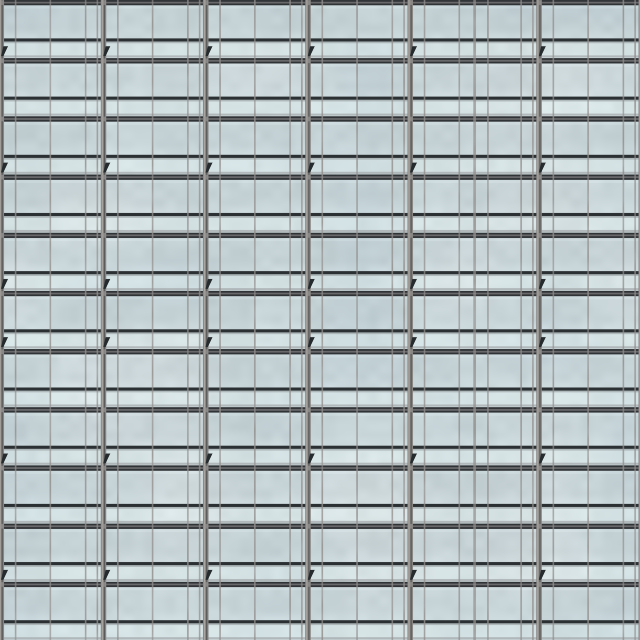
This texture is drawn by a Shadertoy shader. Its source:

```glsl
float hash(vec2 p) {
    return fract(sin(dot(p, vec2(127.1, 311.7))) * 43758.5453);
}

// Value noise that wraps after a whole number of cells
float wrapNoise(vec2 uv, vec2 cells) {
    vec2 p = uv * cells, i = floor(p), f = fract(p);
    f = f * f * (3.0 - 2.0 * f);
    vec2 a = mod(i, cells), b = mod(i + 1.0, cells);
    return mix(mix(hash(a), hash(vec2(b.x, a.y)), f.x),
               mix(hash(vec2(a.x, b.y)), hash(b), f.x), f.y);
}

// Soft stripe around zero
float stripe(float d, float halfWidth, float soft) {
    return 1.0 - smoothstep(halfWidth - soft, halfWidth + soft, abs(d));
}

// Signed distance to a height within a storey, wrapping to the next storey
float fromLevel(float t, float level) {
    return fract(t - level + 0.5) - 0.5;
}

void mainImage(out vec4 fragColor, in vec2 fragCoord) {
    vec2 uv = fragCoord / iResolution.xy;

    // Bays: four regular, one wide, one regular; x is in regular bay widths
    float x = fract(uv.x - 0.002) * 6.26;
    float bay = x < 4.0 ? floor(x) : (x < 5.26 ? 4.0 : 5.0);
    bool wide = bay == 4.0;
    float width = wide ? 1.26 : 1.0;
    float left = x - (bay == 5.0 ? 5.26 : bay);
    float right = left - width;
    float post = left < -right ? left : right;

    // Eleven storeys, counted from the top
    float y = (1.0 - uv.y) * 11.0;
    float storey = mod(floor(y), 11.0);
    float t = fract(y);
    float softX = max(0.006, 4.0 / iResolution.x);
    float softY = max(0.010, 7.0 / iResolution.y);

    // Glass: tall pane above, paler strip below
    float strip = smoothstep(0.68, 0.70, t);
    vec3 color = mix(vec3(0.775, 0.826, 0.840), vec3(0.835, 0.887, 0.895), strip);
    color += 0.025 * smoothstep(0.45, 0.65, t) * (1.0 - strip);
    color += 0.03 * stripe(fromLevel(t, 0.12), 0.025, softY);

    // Pane tints and cloudy reflections
    float pane = (left < 0.48 ? 0.0 : 1.0) + 2.0 * bay;
    color += 0.025 * (hash(vec2(pane, storey)) - 0.5);
    float cloud = wrapNoise(uv, vec2(7.0, 9.0)) - 0.5;
    color += cloud * vec3(0.045, 0.03, 0.02);
    color += 0.035 * (wrapNoise(uv, vec2(60.0, 66.0)) - 0.5);

    // Pale sills, then the thin and thick dark rails
    color = mix(color, vec3(0.66, 0.68, 0.69), 0.8 * stripe(fromLevel(t, 0.970), 0.018, softY));
    color = mix(color, vec3(0.62, 0.65, 0.66), 0.7 * stripe(fromLevel(t, 0.728), 0.016, softY));
    color = mix(color, vec3(0.17, 0.19, 0.20), stripe(fromLevel(t, 0.687), 0.027, softY));
    float thickRail = fromLevel(t, 0.045);
    color = mix(color, vec3(0.19, 0.20, 0.21), stripe(thickRail, 0.046, softY));
    color = mix(color, vec3(0.45, 0.45, 0.46), 0.85 * stripe(thickRail, 0.015, softY));

    // Thin glazing bars, mirrored unevenly about each bay
    float bars = stripe(left - 0.14, 0.008, softX);
    bars = max(bars, stripe(left - 0.48, 0.008, softX));
    bars = max(bars, stripe(right + 0.175, 0.008, softX));
    bars = max(bars, stripe(right + 0.06, 0.008, softX));
    if (wide) {
        bars = max(bars, stripe(left - 0.63, 0.013, softX));
        bars = max(bars, stripe(left - 0.76, 0.008, softX));
    }
    float barWear = 0.6 + 0.25 * wrapNoise(uv, vec2(40.0, 55.0));
    color = mix(color, vec3(0.57, 0.56, 0.55), bars * barWear);

    // Main posts: taupe body, pale left lip, dark groove
    color = mix(color, vec3(0.53, 0.52, 0.51), stripe(post, 0.027, softX));
    color = mix(color, vec3(0.72, 0.71, 0.69), 0.7 * stripe(post + 0.012, 0.006, softX));
    color = mix(color, vec3(0.30, 0.30, 0.31), 0.75 * stripe(post - 0.009, 0.006, softX));
    color = mix(color, vec3(0.60, 0.59, 0.58), 0.7 * stripe(post, 0.02, softX) * stripe(thickRail, 0.04, softY));

    // Slanted brackets on alternate storeys, the rhythm shifting halfway down
    float bracketRow = 1.0 - mod(storey + step(5.0, storey), 2.0);
    float drop = fromLevel(t, 0.88);
    float bracket = stripe(post - 0.026 + 0.2 * drop, 0.017 - 0.07 * drop, softX)
                  * stripe(drop, 0.085, softY);
    color = mix(color, vec3(0.15, 0.17, 0.18), bracket * bracketRow);

    fragColor = vec4(clamp(color, 0.0, 1.0), 1.0);
}
```
